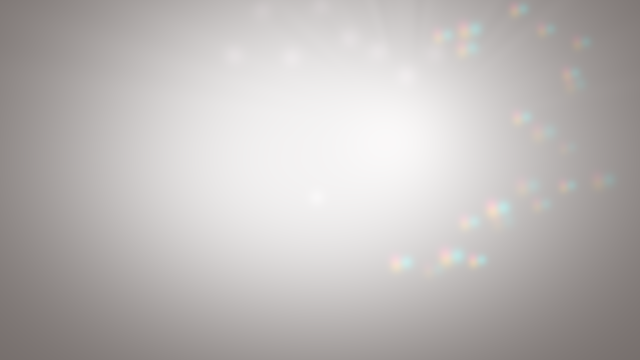
Give the GLSL for this background, as a Shadertoy shader.

```glsl
float hash(float n) {
    return fract(sin(n * 91.35) * 4375.85);
}

float noise(float x) {
    float cell = floor(x);
    return mix(hash(cell), hash(cell + 1.0), smoothstep(0.0, 1.0, x - cell));
}

float softSpot(vec2 p, vec2 center, float radius) {
    vec2 d = (p - center) / radius;
    return exp(-dot(d, d));
}

// Blurred spot split into rose, amber and cyan fringes
vec3 prismSpot(vec2 p, vec2 center, float size) {
    vec3 rose = vec3(0.10, -0.01, 0.04);
    vec3 amber = vec3(0.10, 0.07, -0.03);
    vec3 cyan = vec3(-0.04, 0.12, 0.12);
    return rose * softSpot(p, center + size * vec2(-0.5, 0.3), size * 0.8)
         + amber * softSpot(p, center + size * vec2(-0.4, -0.5), size * 0.8)
         + cyan * softSpot(p, center + size * vec2(0.8, 0.0), size * 0.8);
}

void mainImage(out vec4 fragColor, in vec2 fragCoord) {
    vec2 p = fragCoord / iResolution.y;
    float aspect = iResolution.x / iResolution.y;
    p.x += 0.5 * (16.0 / 9.0 - aspect);

    // Broad oval glow, slightly taller above its center
    vec2 q = p - vec2(0.89, 0.56);
    float d = length(q / vec2(0.89, q.y > 0.0 ? 0.69 : 0.625));
    float glow = exp(-pow(d / 0.88, 2.6));
    vec3 color = mix(vec3(0.44, 0.41, 0.40), vec3(0.955, 0.95, 0.95), glow);

    // Bright core and faint streaks spreading from it
    vec2 core = vec2(1.14, 0.63);
    vec2 ray = p - core;
    color += 0.045 * softSpot(p, core, 0.17);
    float streak = noise(atan(ray.y, ray.x) * 14.0 + 60.0) - 0.5;
    color += 0.018 * streak * smoothstep(0.15, 0.4, length(ray)) * smoothstep(-0.1, 0.3, ray.y);

    // Prismatic spots along an arc to the right
    for (float i = 0.0; i < 22.0; i++) {
        float angle = mix(-1.65, 1.35, (i + hash(i + 3.0)) / 22.0);
        float reach = mix(0.30, 0.56, hash(i + 40.0));
        vec2 center = core + reach * vec2(cos(angle), sin(angle) * 0.85);
        float strength = mix(0.25, 1.0, hash(i + 80.0));
        color += strength * prismSpot(p, center, mix(0.018, 0.026, hash(i + 120.0)));
    }

    // Pale spots drifting along the top, and one near the middle
    for (float i = 0.0; i < 8.0; i++) {
        vec2 center = vec2(0.65 + 0.08 * i, 0.78 + 0.22 * hash(i + 7.0));
        color += vec3(0.035, 0.03, 0.035) * softSpot(p, center, 0.028);
    }
    color += 0.025 * softSpot(p, vec2(0.88, 0.45), 0.022);

    fragColor = vec4(clamp(color, 0.0, 1.0), 1.0);
}
```
